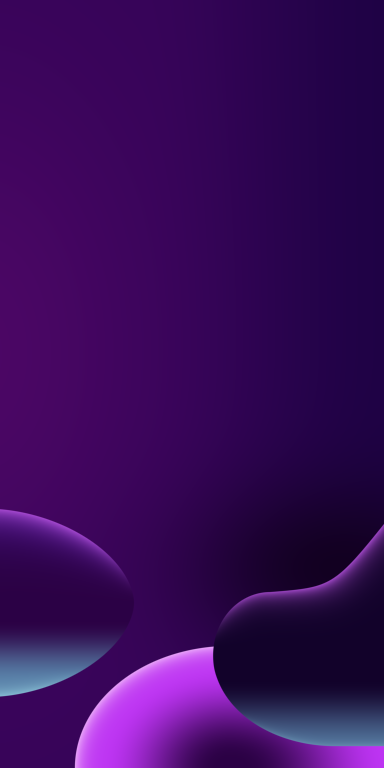
Give the GLSL for this background, as a Shadertoy shader.

```glsl
// Three glossy fluid blobs at the foot of a deep violet backdrop.
// Each blob is an implicit curve turned into an approximate distance, which
// drives its smooth edge and rim light; vertical ramps tint the bodies.

// Layout, in canvas widths: x spans 0..1, y spans 0..2
const vec2 LEFT_CENTER = vec2(-0.026, 0.430);
const vec2 LEFT_RADII = vec2(0.375, 0.245);
const float LEFT_POWER = 1.8;
const vec2 DOME_CENTER = vec2(0.599, 0.0);
const vec2 DOME_RADII = vec2(0.404, 0.318);
const float DOME_RIGHT_RADIUS = 0.50;
const float WAVE_LEFT = 0.555;
const float WAVE_AXIS = 0.294;
const float WAVE_TOP = 0.164;
const float WAVE_BOTTOM = 0.237;
const float WAVE_SHOULDER = 0.703;
const float WAVE_BELLY = 0.872;
const float RISE_START = 0.870;
const float RISE_SOFTNESS = 0.031;
const float RISE_SLOPE = 1.2;

// Palette
const vec3 MAGENTA_NIGHT = vec3(0.295, 0.025, 0.395);
const vec3 VIOLET_NIGHT = vec3(0.210, 0.015, 0.345);
const vec3 NAVY_NIGHT = vec3(0.120, 0.008, 0.270);
const vec3 SHADOW = vec3(0.065, 0.000, 0.115);
const vec3 PLUM = vec3(0.170, 0.005, 0.270);
const vec3 INDIGO = vec3(0.270, 0.060, 0.520);
const vec3 INK = vec3(0.070, 0.008, 0.165);
const vec3 STEEL = vec3(0.340, 0.490, 0.650);
const vec3 ICE = vec3(0.520, 0.730, 0.820);
const vec3 ORCHID = vec3(0.690, 0.310, 0.850);
const vec3 NEON = vec3(0.740, 0.200, 0.950);
const vec3 BLUSH = vec3(0.940, 0.720, 0.980);

// Implicit fields: negative inside, zero on the outline
float leftField(vec2 p) {
    vec2 q = pow(abs(p - LEFT_CENTER) / LEFT_RADII, vec2(LEFT_POWER));
    return pow(q.x + q.y, 1.0 / LEFT_POWER) - 1.0;
}

float domeField(vec2 p) {
    vec2 q = p - DOME_CENTER;
    float radiusX = q.x < 0.0 ? DOME_RADII.x : DOME_RIGHT_RADIUS;
    return length(q / vec2(radiusX, DOME_RADII.y)) - 1.0;
}

// A rounded lobe whose top rises softly to the right
float waveField(vec2 p) {
    float y = p.y - WAVE_AXIS;
    float rise = RISE_SOFTNESS * log(1.0 + exp((p.x - RISE_START) / RISE_SOFTNESS));
    float top = WAVE_TOP + 0.07 * max(p.x - WAVE_SHOULDER, 0.0) + RISE_SLOPE * rise;
    float centerX = mix(WAVE_BELLY, WAVE_SHOULDER, smoothstep(-0.07, 0.04, y));
    float u = max(centerX - p.x, 0.0) / (centerX - WAVE_LEFT);
    return length(vec2(u, y / (y > 0.0 ? top : WAVE_BOTTOM))) - 1.0;
}

// Field divided by its slope approximates distance
const vec2 STEP = vec2(0.001, 0.0);
float toDistance(float f, float fx, float fy) {
    return f * STEP.x / max(length(vec2(fx - f, fy - f)), 0.0005);
}
#define DISTANCE(field, p) toDistance(field(p), field(p + STEP.xy), field(p + STEP.yx))

float coverage(float d) {
    float halfPixel = 0.75 / iResolution.x;
    return smoothstep(halfPixel, -halfPixel, d);
}

vec3 backdrop(vec2 p) {
    vec3 color = mix(VIOLET_NIGHT, NAVY_NIGHT, smoothstep(0.35, 1.05, p.x));
    vec2 glow = (p - vec2(-0.05, 1.08)) / vec2(0.42, 0.70);
    color = mix(color, MAGENTA_NIGHT, exp(-dot(glow, glow)));
    vec2 shade = (p - vec2(0.88, 0.52)) / vec2(0.36, 0.22);
    color = mix(color, SHADOW, 0.92 * exp(-dot(shade, shade)));
    return color;
}

vec3 domeColor(vec2 p, float depth) {
    float r = domeField(p) + 1.0;
    vec3 color = mix(PLUM, NEON, smoothstep(0.08, 0.82, r));
    return mix(color, BLUSH, 0.85 * exp(-depth / 0.022));
}

vec3 leftColor(vec2 p, float depth) {
    float upper = smoothstep(0.43, 0.64, p.y);
    vec3 color = mix(PLUM, INDIGO, 0.85 * upper * exp(-depth / 0.11));
    color = mix(color, STEEL, smoothstep(0.385, 0.225, p.y));
    color = mix(color, ICE, smoothstep(0.27, 0.18, p.y) * exp(-depth / 0.03));
    return mix(color, ORCHID, 0.9 * upper * exp(-depth / 0.026));
}

vec3 waveColor(vec2 p, float depth) {
    vec3 color = mix(INK, STEEL, 0.85 * smoothstep(0.23, 0.055, p.y));
    color = mix(color, ICE, 0.4 * smoothstep(0.16, 0.06, p.y) * exp(-depth / 0.012));
    float upper = smoothstep(0.31, 0.48, p.y);
    float rim = 0.45 * exp(-depth / 0.045) + 0.45 * exp(-depth / 0.014);
    return mix(color, ORCHID, upper * rim);
}

void mainImage(out vec4 fragColor, in vec2 fragCoord) {
    vec2 p = fragCoord / iResolution.xy * vec2(1.0, 2.0);
    float dome = DISTANCE(domeField, p);
    float left = DISTANCE(leftField, p);
    float wave = DISTANCE(waveField, p);

    // Paint from back to front
    vec3 color = backdrop(p);
    color = mix(color, domeColor(p, max(-dome, 0.0)), coverage(dome));
    color = mix(color, leftColor(p, max(-left, 0.0)), coverage(left));
    color = mix(color, waveColor(p, max(-wave, 0.0)), coverage(wave));
    fragColor = vec4(color, 1.0);
}
```
